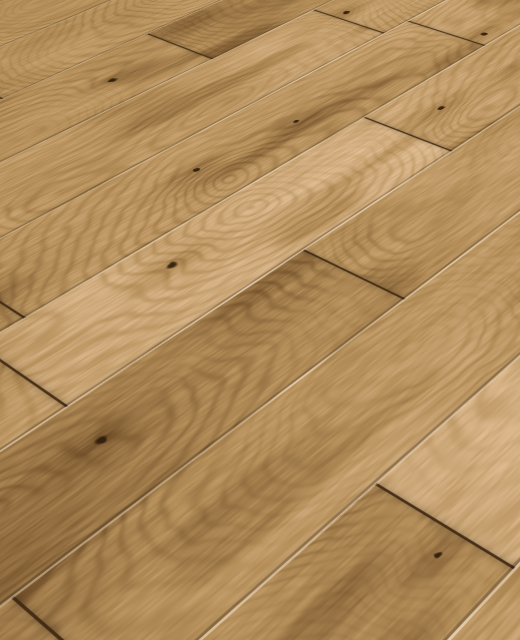
This texture is drawn by a Shadertoy shader. Its source:

```glsl
// Oak plank floor in perspective: staggered boards with ring grain, knots and bevelled seams.
#define VANISH_ALONG 2.552
#define VANISH_ACROSS -1.960
#define HORIZON vec2(0.0433, 0.879)
#define ROW_SCALE vec2(4.677, 10.533)
#define BOARD_LENGTH 1.314
#define SHORT_LENGTH 0.9675
#define SEAM_HALF 0.008
#define JOINT_HALF 0.011
#define RING_COUNT 13.0
#define RING_DEPTH 0.32
#define KNOT_CHANCE 0.36
#define KNOT_SPACING 1.3

const vec3 DARK_OAK = vec3(0.53, 0.39, 0.22);
const vec3 MID_OAK = vec3(0.71, 0.56, 0.35);
const vec3 PALE_OAK = vec3(0.85, 0.71, 0.54);
const vec3 BEVEL = vec3(0.91, 0.82, 0.70);
const vec3 GAP = vec3(0.24, 0.15, 0.06);
const vec3 KNOT = vec3(0.17, 0.10, 0.04);

// Per row: joint position, tone before the joint, tone after it
const vec3 ROWS[10] = vec3[10](
    vec3(1.900, 0.45, 0.47), vec3(1.900, 0.50, 0.52),
    vec3(2.326, 0.54, 0.34), vec3(2.676, 0.60, 0.48),
    vec3(2.765, 0.50, 0.56), vec3(2.327, 0.76, 0.58),
    vec3(1.887, 0.30, 0.46), vec3(1.092, 0.46, 0.49),
    vec3(1.534, 0.37, 0.74), vec3(0.900, 0.60, 0.62));

float hash(vec2 p) {
    vec3 q = fract(p.xyx * vec3(0.1031, 0.1030, 0.0973));
    q += dot(q, q.yzx + 33.33);
    return fract((q.x + q.y) * q.z);
}

float noise(vec2 p) {
    vec2 i = floor(p), f = fract(p);
    f = f * f * (3.0 - 2.0 * f);
    return mix(mix(hash(i), hash(i + vec2(1, 0)), f.x),
               mix(hash(i + vec2(0, 1)), hash(i + vec2(1, 1)), f.x), f.y);
}

float line(float dist, float halfWidth, float blur) {
    return 1.0 - smoothstep(halfWidth - blur, halfWidth + blur, abs(dist));
}

vec3 oak(float tone) {
    return tone < 0.5 ? mix(DARK_OAK, MID_OAK, tone * 2.0)
                      : mix(MID_OAK, PALE_OAK, tone * 2.0 - 1.0);
}

void mainImage(out vec4 fragColor, in vec2 fragCoord) {
    // Project the canvas onto the floor: x along the boards, y across, in board widths
    vec2 p = vec2(fragCoord.x, iResolution.y - fragCoord.y) / iResolution.y;
    float depth = p.y + dot(HORIZON, vec2(p.x, 1.0));
    vec2 surface = vec2((p.x - VANISH_ACROSS) / depth * 5.0,
                        (p.x - VANISH_ALONG) / depth * ROW_SCALE.x + ROW_SCALE.y);
    vec2 pixel = fwidth(surface);
    float detail = 1.0 - smoothstep(0.015, 0.05, pixel.y);

    // Find the board and the position inside it
    float row = floor(surface.y);
    vec3 plank = ROWS[int(clamp(row + 3.0, 0.0, 9.0))];
    float len = row == 2.0 ? SHORT_LENGTH : BOARD_LENGTH;
    float along = (surface.x / 5.0 - plank.x) / len;
    float index = floor(along);
    vec2 b = vec2((fract(along) - 0.5) * len * 5.0, fract(surface.y));
    float seed = hash(vec2(row + 17.0, index + 31.0));
    float seed2 = hash(vec2(index + 53.0, row + 71.0));
    vec2 g = b + vec2(seed * 90.0 + 10.0, seed2 * 70.0 + 10.0);

    // Scatter knots with stains that bend the grain
    float knot = 0.0, stain = 0.0, bend = 0.0;
    for (int i = -1; i <= 1; i++) {
        float cell = floor(b.x / KNOT_SPACING) + float(i);
        vec2 id = vec2(cell + 40.0, row * 7.0 + index * 3.0 + 90.0);
        float size = mix(0.018, 0.045, hash(id + 23.7));
        float present = step(hash(id + 37.1), KNOT_CHANCE);
        vec2 d = b - vec2((cell + 0.25 + 0.5 * hash(id)) * KNOT_SPACING, 0.15 + 0.7 * hash(id + 11.3));
        float r = length(d * vec2(0.6, 1.0)) + 0.02 * (noise(g * 25.0) - 0.5);
        knot = max(knot, present * (1.0 - smoothstep(size * 0.4, size * 1.2, r)));
        vec2 s = d * vec2(2.5, 9.0);
        stain += present * exp(-dot(s, s));
        bend += present * exp(-dot(s, s) * 0.6);
    }

    // Growth rings cut at a shallow angle form nested arches
    float heart = mix(0.2, 0.8, seed2);
    float slice = RING_DEPTH * (0.6 + seed) * b.x + 0.8 * (noise(g * vec2(0.7, 0.6)) - 0.5);
    float radius = length(vec2(b.y - heart, slice)) + 0.12 * noise(g * vec2(1.3, 4.0))
                 + 0.025 * noise(g * vec2(5.0, 14.0)) + 0.10 * bend;
    float ring = pow(0.5 + 0.5 * sin(6.2832 * RING_COUNT * radius), 2.5);
    float pores = noise(g * vec2(6.0, 65.0));
    float fibre = noise(g * vec2(1.8, 28.0));
    float figure = smoothstep(0.2, 0.75, noise(g * vec2(0.7, 2.2) + 7.0));
    float streak = smoothstep(0.6, 0.9, noise(g * vec2(0.6, 4.0) + 19.0));

    // Combine board tone, grain and room light
    float tone = (index < 0.0 ? plank.y : plank.z) + 0.10;
    tone -= index < -1.0 ? 0.16 : 0.0;
    tone += 0.24 * (noise(g * vec2(0.9, 2.5)) - 0.5) + 0.16 * (fibre - 0.5);
    tone += 0.24 * detail * (pores - 0.5);
    tone -= ring * (0.08 + 0.22 * figure) * (0.45 + 0.55 * pores) * mix(0.6, 1.0, detail);
    tone -= 0.32 * streak + 0.30 * stain;
    tone += 0.16 * (p.x - 0.4) - 0.18 * smoothstep(0.55, 1.0, p.y) * (1.0 - smoothstep(0.0, 0.5, p.x));
    vec3 color = mix(oak(clamp(tone, -0.6, 1.1)), KNOT, 0.9 * knot);

    // Dark end joints, then pale long bevels with a soft shadow
    float endDist = (fract(along + 0.5) - 0.5) * len * 5.0;
    float sideDist = fract(surface.y + 0.5) - 0.5;
    color *= 1.0 - 0.22 * exp(-abs(endDist) * 35.0);
    color = mix(color, GAP, 0.88 * line(endDist, JOINT_HALF, pixel.x * 0.6));
    color *= 1.0 - 0.25 * line(sideDist + 0.016, 0.010, pixel.y * 0.7);
    float wear = mix(0.35, 0.95, noise(vec2(surface.x * 1.6, floor(surface.y + 0.5) * 9.0 + 80.0)));
    wear *= mix(0.45, 1.0, smoothstep(0.1, 0.6, p.x + p.y * 0.6));
    color = mix(color, BEVEL, wear * line(sideDist, SEAM_HALF, pixel.y * 0.55));
    fragColor = vec4(clamp(color, 0.0, 1.0), 1.0);
}
```
